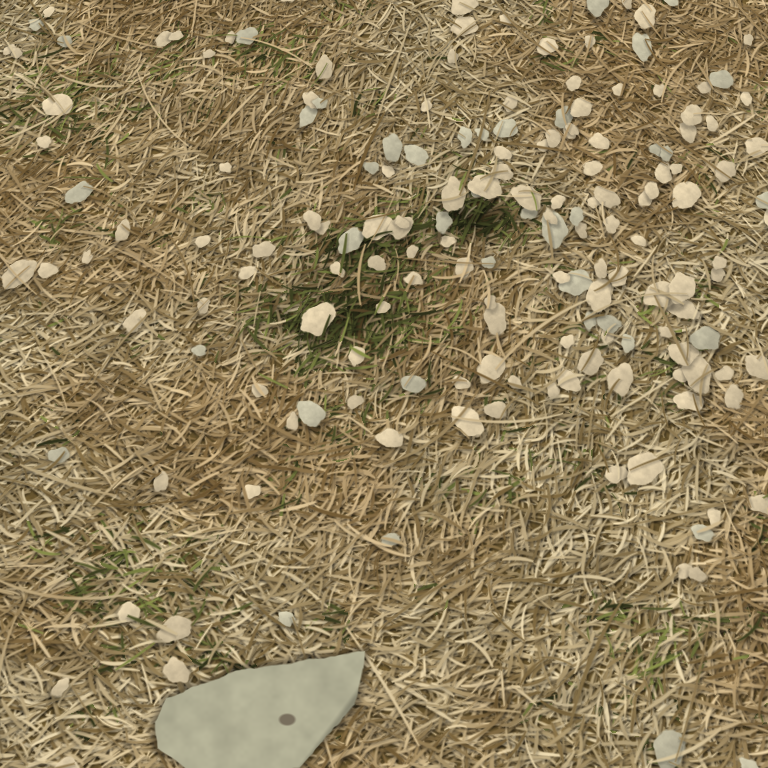
Reproduce this texture procedurally as a Shadertoy shader.

```glsl
// Dry straw-covered ground with pale pebbles, green tufts and a flat slate.

vec4 hash4(vec2 p) {
    float n = dot(p, vec2(127.1, 311.7));
    return fract(sin(n + vec4(0.0, 1.7, 3.1, 5.3)) * 43758.5453);
}

float noise(vec2 p) {
    vec2 i = floor(p), f = fract(p);
    f = f * f * (3.0 - 2.0 * f);
    return mix(mix(hash4(i).x, hash4(i + vec2(1, 0)).x, f.x),
               mix(hash4(i + vec2(0, 1)).x, hash4(i + vec2(1, 1)).x, f.x), f.y);
}

float fbm(vec2 p) {
    return 0.55 * noise(p) + 0.3 * noise(p * 2.1 + 7.0) + 0.15 * noise(p * 4.3 + 3.0);
}

// Ground plane: features shrink towards the top of the canvas.
vec2 toGround(vec2 uv) {
    float s = 1.25 - 0.5 * uv.y;
    return vec2((uv.x - 0.5) / s, -2.0 * log(s));
}

vec2 toCanvas(vec2 q) {
    float s = exp(-0.5 * q.y);
    return vec2(0.5 + q.x * s, 2.5 - 2.0 * s);
}

mat2 rotation(float a) {
    return mat2(cos(a), -sin(a), sin(a), cos(a));
}

float blob(vec2 uv, vec2 center, vec2 size) {
    vec2 d = (uv - center) / size;
    return exp(-dot(d, d));
}

// One layer of slightly bent, tapered straws, each with a soft shadow below it.
vec3 strawLayer(vec3 col, vec2 q, float cell, float seed, float keep, float green, float rust, float soft) {
    for (int j = -1; j <= 1; j++)
    for (int i = -1; i <= 1; i++) {
        vec2 id = floor(q / cell) + vec2(i, j);
        vec4 place = hash4(id + seed * 3.7);
        vec4 look = hash4(id + seed * 5.3 + 19.0);
        if (look.x > keep) continue;
        vec2 c = (id + place.xy) * cell;
        float angle = 0.35 + 0.45 * sin(c.x * 5.0 + c.y * 4.0) + (place.z - 0.5) * 2.3;
        float len = cell * mix(0.4, 0.92, place.w);
        vec2 d = rotation(angle) * (q - c);
        d.y -= (look.y - 0.5) * 0.4 * d.x * d.x / len;
        float w = mix(0.0009, 0.0024, look.z) * (1.0 - 0.5 * d.x * d.x / (len * len));
        float blade = max(abs(d.x) - len, abs(d.y) - w);
        float shade = max(abs(d.x) - len, abs(d.y + 0.0026) - w);
        col *= 1.0 - 0.19 * smoothstep(0.0025, -0.002, shade);
        float tone = look.w - 0.5;
        vec3 straw = vec3(0.685, 0.61, 0.455) + tone * vec3(0.44, 0.45, 0.44);
        straw *= mix(vec3(1.02), vec3(0.94, 0.89, 0.83), rust);
        vec3 leaf = vec3(0.37, 0.39, 0.2) * (1.0 + tone);
        straw = mix(straw, leaf, step(fract(look.y * 7.0 + look.z * 3.0), green));
        col = mix(col, straw, smoothstep(soft, -soft, blade));
    }
    return col;
}

// Rounded pebbles, crowded in the upper right.
vec3 pebbles(vec3 col, vec2 q, float soft) {
    float cell = 0.036;
    for (int j = -1; j <= 1; j++)
    for (int i = -1; i <= 1; i++) {
        vec2 id = floor(q / cell) + vec2(i, j);
        vec4 place = hash4(id + 41.0);
        vec4 look = hash4(id + 87.0);
        vec2 c = (id + place.xy) * cell;
        float crowd = 0.06 + 0.55 * blob(toCanvas(c), vec2(0.74, 0.69), vec2(0.32, 0.27));
        if (place.z > crowd) continue;
        float size = mix(0.009, 0.022, look.x * look.x);
        vec2 d = rotation(look.y * 2.4 - 0.8) * (q - c) / vec2(1.2, 0.85);
        float a = atan(d.y, d.x);
        float rim = size * (1.0 + 0.06 * sin(3.0 * a + look.z * 6.0) + 0.05 * sin(5.0 * a + look.w * 6.0));
        float dist = length(d) - rim + 0.006 * (fbm(q * 90.0) - 0.5);
        col *= 1.0 - 0.27 * smoothstep(0.005, -0.002, dist + (q.y - c.y) * 0.25);
        vec3 stone = mix(vec3(0.85, 0.78, 0.64), vec3(0.75, 0.725, 0.62), step(0.75, look.z));
        stone *= 0.93 + 0.12 * look.w + 0.07 * dot(q - c, vec2(-0.5, 0.8)) / size;
        stone *= 0.91 + 0.18 * fbm(q * 130.0);
        col = mix(col, stone, smoothstep(soft, -soft, dist));
    }
    return col;
}

// Signed distance to the slate, a convex outline listed clockwise.
float slateDistance(vec2 p) {
    vec2 corner[8] = vec2[8](vec2(0.202, 0.06), vec2(0.217, 0.09), vec2(0.306, 0.126), vec2(0.474, 0.151),
                             vec2(0.462, 0.082), vec2(0.39, 0.0), vec2(0.26, -0.01), vec2(0.206, 0.026));
    float d = -1.0;
    for (int i = 0; i < 8; i++) {
        vec2 e = normalize(corner[(i + 1) % 8] - corner[i]);
        d = max(d, dot(p - corner[i], vec2(-e.y, e.x)));
    }
    return d;
}

void mainImage(out vec4 fragColor, in vec2 fragCoord) {
    vec2 uv = fragCoord / iResolution.y;
    vec2 q = toGround(uv);
    float soft = max(0.0015, 0.8 / iResolution.y);

    // Regional colour: green tufts and rusty thatch
    float tufts = blob(uv, vec2(0.48, 0.68), vec2(0.07, 0.035)) + blob(uv, vec2(0.46, 0.59), vec2(0.11, 0.045))
                + blob(uv, vec2(0.62, 0.72), vec2(0.07, 0.03));
    float sprouts = blob(uv, vec2(0.08, 0.88), vec2(0.07, 0.06)) + blob(uv, vec2(0.18, 0.24), vec2(0.08, 0.06))
                  + blob(uv, vec2(0.86, 0.18), vec2(0.08, 0.04)) + blob(uv, vec2(0.35, 0.93), vec2(0.05, 0.03));
    float patchy = fbm(uv * 14.0);
    float green = clamp((tufts * 1.2 + sprouts * 0.45) * (patchy + 0.3) + 0.15 * smoothstep(0.55, 0.8, patchy), 0.0, 0.85);
    float rust = smoothstep(0.4, 0.75, fbm(uv * 5.0 + 31.0));

    // Soil, thatch, pebbles, then a few loose straws on top
    vec3 col = vec3(0.42, 0.345, 0.19) * (0.8 + 0.4 * fbm(uv * 90.0));
    for (int k = 0; k < 15; k++)
        col = strawLayer(col, q + float(k) * 0.0137, 0.027, float(k) + 1.0, 1.0, green, rust, soft);
    col *= 1.0 - 0.55 * clamp(tufts, 0.0, 1.0) * patchy;
    col *= 0.87 + 0.26 * fbm(uv * 22.0 + 11.0);
    col = pebbles(col, q, soft);
    col = strawLayer(col, q, 0.033, 21.0, 0.5, green, rust, soft);
    col = strawLayer(col, q, 0.1, 23.0, 0.5, 0.0, rust, soft);

    // Slate with a darker lower side and one stain
    float d = slateDistance(uv) + 0.007 * (fbm(uv * 40.0) - 0.5);
    col *= 1.0 - 0.4 * smoothstep(0.012, -0.002, d);
    vec3 slate = vec3(0.69, 0.68, 0.575) * (0.93 + 0.14 * fbm(uv * 45.0));
    float side = dot(uv - vec2(0.435, 0.06), normalize(vec2(0.8, -0.6)));
    slate *= 1.0 - 0.22 * smoothstep(-0.004, 0.004, side);
    slate = mix(slate, vec3(0.47, 0.43, 0.36), smoothstep(0.013, 0.008, length((uv - vec2(0.374, 0.063)) * vec2(1.0, 1.4))));
    col = mix(col, slate, smoothstep(soft, -soft, d));

    fragColor = vec4(clamp(col, 0.0, 1.0), 1.0);
}
```
